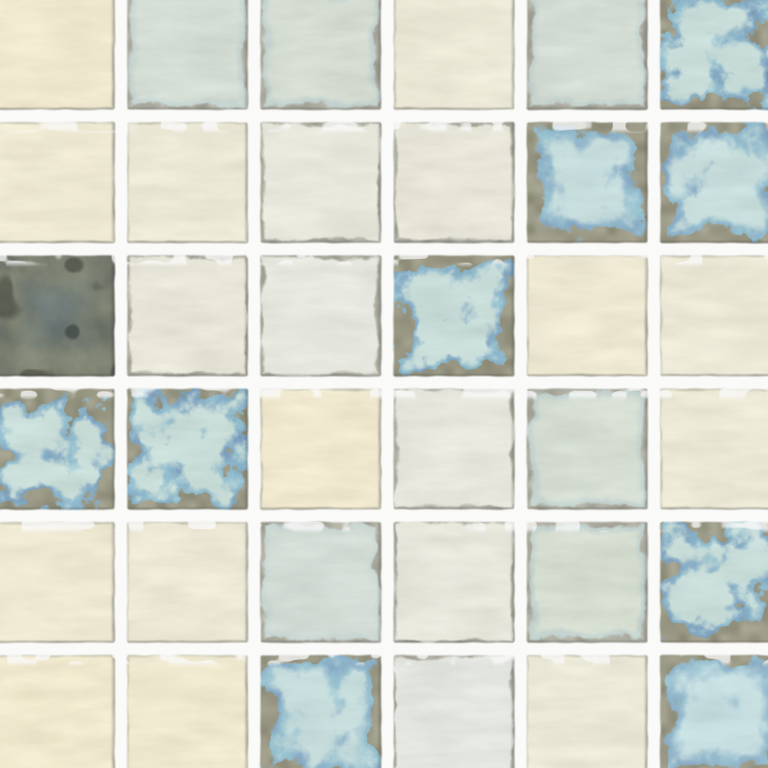
This texture is drawn by a WebGL 1 fragment shader. Its source:

```glsl
precision highp float;
// Square glazed mosaic tiles in cream, white and reactive aqua, set in pale grout.
uniform vec2 u_resolution;

float hash(vec2 p) {
  vec3 h = fract(vec3(p.xyx) * 0.1031);
  h += dot(h, h.yzx + 33.33);
  return fract((h.x + h.y) * h.z);
}

float noise(vec2 p) {
  vec2 i = floor(p), f = fract(p);
  f = f * f * (3.0 - 2.0 * f);
  return mix(mix(hash(i), hash(i + vec2(1.0, 0.0)), f.x),
             mix(hash(i + vec2(0.0, 1.0)), hash(i + 1.0), f.x), f.y);
}

float fbm(vec2 p) {
  float sum = 0.0, amp = 0.53;
  for (int i = 0; i < 4; i++) {
    sum += amp * noise(p);
    p = mat2(1.6, 1.2, -1.2, 1.6) * p + 17.3;
    amp *= 0.5;
  }
  return sum;
}

float roundedBox(vec2 p, float halfSize, float radius) {
  vec2 d = abs(p) - halfSize + radius;
  return length(max(d, 0.0)) + min(max(d.x, d.y), 0.0) - radius;
}

// Shuffles the 36 tiles: powers modulo a prime give each a rank from 1 to 36.
float tileRank(vec2 cell) {
  float x = cell.x + 6.0 * cell.y + 8.0;
  float s = mod(x * x, 37.0);
  s = mod(s * s, 37.0);
  s = mod(s * x, 37.0);
  return mod(s * 5.0, 37.0);
}

void main() {
  vec2 uv = gl_FragCoord.xy / u_resolution;
  vec2 grid = (uv - vec2(0.1575, 0.155)) / 0.1735;
  vec2 cell = floor(grid);
  vec2 p = fract(grid) - 0.5;
  vec2 q = grid + cell * 7.31 + 60.0;
  float soft = max(0.012, 4.0 / min(u_resolution.x, u_resolution.y));
  float seed = hash(cell + 41.0);

  // Glaze families, from plain cream to bare dark clay
  float rank = tileRank(cell);
  float white = step(13.5, rank);
  float pale = step(20.5, rank);
  float blue = step(26.5, rank);
  float dark = step(35.5, rank);

  // Glaze pulls back unevenly from the tile edge
  float inside = -roundedBox(p, 0.453, 0.018) + 0.008 * (noise(q * 11.0) - 0.5);
  float flow = fbm(q * 6.5);
  float wobble = 0.03 + 0.06 * white + 0.03 * pale + blue * mix(0.08, 0.42, seed * seed);
  float depth = min(inside, 0.22) + (flow - 0.5) * wobble;
  float rim = 0.006 + 0.01 * white + 0.008 * pale + 0.045 * blue;
  float cover = smoothstep(rim - 0.012, rim + 0.02, depth);
  float halo = 1.0 - smoothstep(rim + 0.02, rim + 0.07 + 0.07 * blue, depth);

  // Body colour with faint brushed streaks
  vec3 glaze = mix(vec3(0.93, 0.91, 0.825), vec3(0.9, 0.9, 0.86), white);
  glaze = mix(glaze, vec3(0.83, 0.865, 0.83), pale);
  glaze = mix(glaze, vec3(0.775, 0.865, 0.865), blue);
  glaze += 0.09 * (fbm(q * vec2(3.0, 11.0)) - 0.5);
  glaze += vec3(0.02, 0.0, -0.04) * (seed - 0.5);
  vec3 haloColor = mix(vec3(0.46, 0.6, 0.73), vec3(0.58, 0.76, 0.82), noise(q * 9.0));
  glaze = mix(glaze, haloColor, halo * (0.3 * pale * seed + 0.7 * blue));

  // Bare clay at the rim
  vec3 clay = mix(vec3(0.77, 0.76, 0.69), vec3(0.67, 0.665, 0.62), white);
  clay = mix(clay, vec3(0.6, 0.595, 0.52), blue);
  clay += 0.12 * (noise(q * 13.0) - 0.5);
  vec3 color = mix(clay, glaze, cover);

  // Unglazed dark tile with blue-grey clouds and spots
  vec3 slate = mix(vec3(0.37, 0.4, 0.37), vec3(0.57, 0.58, 0.5), fbm(q * 5.0));
  slate = mix(slate, vec3(0.4, 0.48, 0.55), 0.6 * smoothstep(0.1, 0.35, inside) * flow);
  slate *= 1.0 - 0.3 * smoothstep(0.7, 0.85, noise(q * 6.0 + 9.0));
  color = mix(color, slate, dark);

  // Shaded right and lower edges, broken glints along the top
  float shade = max(smoothstep(0.415, 0.45, p.x), smoothstep(0.425, 0.45, -p.y));
  color *= 1.0 - 0.16 * shade;
  float glint = smoothstep(0.36, 0.41, p.y) * smoothstep(0.55, 0.7, noise(q * vec2(9.0, 14.0)));
  color = mix(color, vec3(0.98), 0.75 * glint);

  // Grout
  float tile = smoothstep(-soft, soft, inside);
  gl_FragColor = vec4(mix(vec3(0.98, 0.98, 0.975), color, tile), 1.0);
}
```
